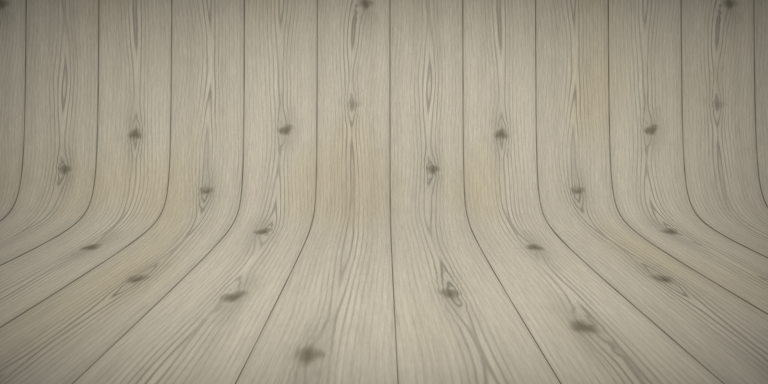
Write a WebGL 2 fragment shader that draws this background.

```glsl
#version 300 es
precision highp float;
// Pale wooden boards run down a wall and curve forward into a floor.
// A soft bend widens the boards towards the viewer; growth rings, knots
// and fibres are drawn in unrolled board space, then seams and a vignette.
uniform vec2 u_resolution;
out vec4 fragColor;

vec2 gradientAt(vec2 cell) {
    float h = fract(sin(dot(cell, vec2(127.1, 311.7))) * 43758.5);
    return vec2(cos(6.2832 * h), sin(6.2832 * h));
}

// Gradient noise, roughly -0.7 to 0.7
float noise(vec2 p) {
    vec2 i = floor(p), f = fract(p);
    vec2 w = f * f * f * (f * (f * 6.0 - 15.0) + 10.0);
    vec2 e = vec2(1, 0);
    float low = mix(dot(gradientAt(i), f), dot(gradientAt(i + e), f - e), w.x);
    float high = mix(dot(gradientAt(i + e.yx), f - e.yx),
                     dot(gradientAt(i + 1.0), f - 1.0), w.x);
    return mix(low, high, w.y);
}

// Knot centre (across, along) for one of three rows on a given board
vec2 knotCentre(int row, float board) {
    float w = 6.2832 * board / 5.0;
    if (row == 0)
        return vec2(0.54 + 0.05 * cos(2.0 * w - 0.5),
                    0.386 + 0.071 * sin(w - 0.255) + 0.093 * cos(2.0 * w + 0.493));
    vec2 c = vec2(0.5 + 0.12 * sin(w),
                  0.806 + 0.099 * cos(w + 0.664) - 0.13 * sin(2.0 * w + 0.162));
    return row == 1 ? c : vec2(1.04 - c.x, mod(c.y + 0.22, 1.19));
}

void main() {
    vec2 p = gl_FragCoord.xy / u_resolution.y;
    p.x += 1.0 - 0.5 * u_resolution.x / u_resolution.y;
    float down = 1.0 - p.y;

    // Soft bend: constant width on the wall, growing linearly on the floor
    float a = (down - 0.578) * 2.945;
    float spread = 0.5 * (a + sqrt(a * a + 0.0256));
    float size = 1.0 + spread;
    float u = (p.x - 1.0156 - 0.017 * spread) / (0.1888 * size);
    float along = down - spread / 2.945 + 0.8 * (1.0 - 1.0 / size);

    // The board pattern repeats every five boards
    float board = mod(floor(u), 5.0);
    float across = fract(u);
    vec2 seed = vec2(board * 17.3, board * 9.1);

    // Knots darken the wood and push the rings outwards
    float knot = 0.0, halo = 0.0, push = 0.0;
    for (int row = 0; row < 3; row++) {
        vec2 d = vec2(across, along) - knotCentre(row, board);
        d.x *= 0.1888;
        d += 0.008 * vec2(noise(d * 70.0 + seed), noise(d * 60.0 + seed + 5.0));
        float strength = row == 0 && board > 3.5 ? 0.4 : 1.0;
        float r = length(d * vec2(0.85, 1.1));
        knot += strength * (1.0 - smoothstep(0.0, 0.021, r));
        halo += strength * exp(-dot(d * vec2(36, 16), d * vec2(36, 16)));
        push += exp(-dot(d * vec2(50, 22), d * vec2(50, 22)));
    }

    // Nested pointed loops along the heart, straight grain at the sides
    float heart = across - 0.52 - 0.14 * noise(vec2(along * 2.5, 2.0) + seed);
    float rings = 19.0 * sqrt(heart * heart + 0.0006)
                + 3.2 * noise(vec2(across * 0.5, along * 3.2) + seed)
                + 0.25 * noise(vec2(across * 9.0, along * 11.0) + seed)
                - 1.5 * push;
    float blur = clamp(1.15 - 1.3 * length(vec2(dFdx(rings), dFdy(rings))), 0.0, 1.0);
    float line = pow(0.5 + 0.5 * sin(6.2832 * rings), 2.5) - 0.34;
    float heartwood = exp(-heart * heart * 45.0);
    float patchy = clamp(0.8 + noise(vec2(across * 3.0, along * 6.0) + seed + 31.0), 0.2, 1.3);

    // Fine fibres and broad streaks
    float fibre = noise(vec2(across * 36.0, along * 18.0) + seed)
                + 0.9 * noise(vec2(across * 62.0, along * 45.0) + seed + 13.0);
    float pores = noise(vec2(across * 75.0, along * 130.0) + seed + 23.0);
    float streak = noise(vec2(across * 7.0, along * 2.2) + seed + 47.0);
    float stain = noise(vec2(u * 0.9, along * 3.0) + 8.0);

    vec3 wood = vec3(0.742, 0.710, 0.633);
    wood *= 1.0 + 0.012 * sin(board * 2.4) + 0.045 * fibre + 0.03 * pores + 0.045 * streak;
    wood *= 1.0 - blur * patchy * line * (0.045 + 0.17 * heartwood);
    wood *= mix(vec3(1), vec3(0.99, 0.975, 0.94), smoothstep(0.0, 0.6, stain));
    wood *= 1.0 - 0.03 * heartwood - 0.10 * min(halo, 1.0);
    wood = mix(wood, vec3(0.41, 0.375, 0.305), 0.75 * min(knot, 1.0));

    // Seams, measured perpendicular to their curve in canvas units
    float slope = length(vec2(dFdx(u), dFdy(u))) * u_resolution.y;
    float gap = min(across, 1.0 - across) / slope;
    float soft = 0.6 / u_resolution.y;
    float seam = 1.0 - smoothstep(0.0009 - soft, 0.0019 + soft, gap);
    float wear = 0.62 + 0.3 * noise(vec2(floor(u + 0.5) * 3.7, along * 14.0));
    wood *= 1.0 - 0.06 * exp(-gap * 130.0);
    wood = mix(wood, vec3(0.37, 0.345, 0.285), wear * seam);

    // Brighter floor, shaded bend and darkened borders
    float bend = exp(-pow((down - 0.56) / 0.13, 2.0));
    wood *= 1.0 - 0.025 * bend + 0.025 * smoothstep(0.6, 0.8, down);
    vec2 v = abs(p - vec2(1.0, 0.47)) / vec2(1.0, 0.5);
    float vignette = smoothstep(0.4, 1.5, length(v * vec2(1.0, 0.8)));
    wood *= 1.0 - 0.34 * vignette - 0.06 * pow(v.y, 6.0) - 0.04 * pow(v.x, 8.0);
    fragColor = vec4(wood, 1.0);
}
```
